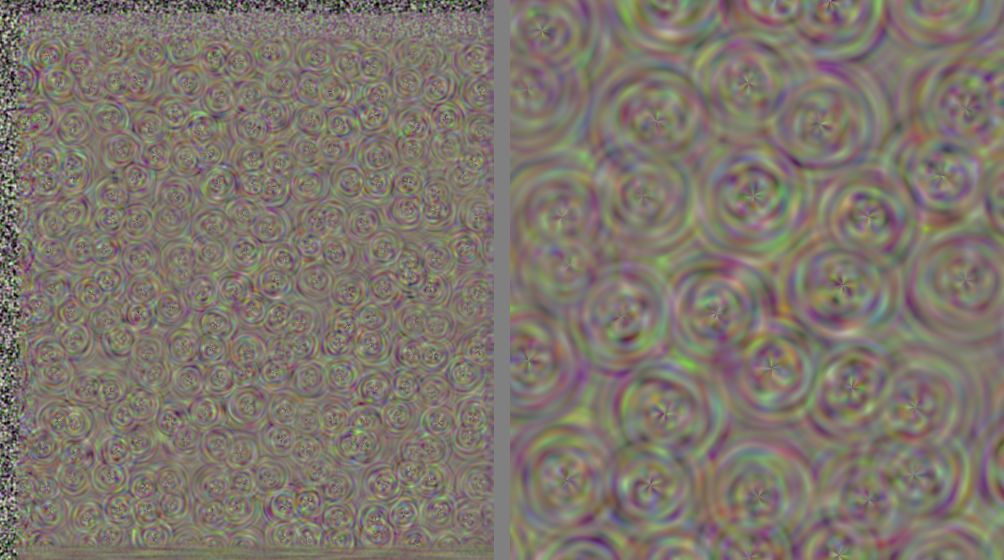
Left: the whole. Right: its middle third, enlarged.
Write a WebGL 2 fragment shader that draws this texture.

```glsl
#version 300 es
precision highp float;
precision highp int;

uniform vec2 u_resolution;
out vec4 fragColor;

vec3 hash3(ivec3 cell) {
  uvec3 v = uvec3(cell) * 1664525u + 1013904223u;
  v.x += v.y * v.z;
  v.y += v.z * v.x;
  v.z += v.x * v.y;
  v ^= v >> 16u;
  v.x += v.y * v.z;
  v.y += v.z * v.x;
  v.z += v.x * v.y;
  return vec3(v >> 8u) / 16777216.0;
}

float corner(ivec3 cell, vec3 offset, ivec3 step3) {
  vec3 gradient = normalize(hash3(cell + step3) * 2.0 - 0.999);
  return dot(gradient, offset - vec3(step3));
}

float gradientNoise(vec3 q) {
  ivec3 i = ivec3(floor(q));
  vec3 f = fract(q);
  vec3 s = f * f * f * (f * (f * 6.0 - 15.0) + 10.0);
  vec4 near = vec4(corner(i, f, ivec3(0, 0, 0)), corner(i, f, ivec3(1, 0, 0)),
                   corner(i, f, ivec3(0, 1, 0)), corner(i, f, ivec3(1, 1, 0)));
  vec4 far = vec4(corner(i, f, ivec3(0, 0, 1)), corner(i, f, ivec3(1, 0, 1)),
                  corner(i, f, ivec3(0, 1, 1)), corner(i, f, ivec3(1, 1, 1)));
  vec4 layer = mix(near, far, s.z);
  vec2 row = mix(layer.xz, layer.yw, s.x);
  return mix(row.x, row.y, s.y);
}

// Independent lightness, green-magenta and blue-orange signals
vec3 tripleNoise(vec3 q) {
  return vec3(gradientNoise(q), gradientNoise(q + vec3(71.3, 17.7, 43.1)),
              gradientNoise(q + vec3(23.9, 91.4, 137.6)));
}

// Broken concentric arcs around jittered centres, blended where they meet
vec3 swirls(vec2 p) {
  vec2 g = p / 0.058;
  ivec2 home = ivec2(floor(g));
  vec3 sum = vec3(0.0);
  float power = 0.004;
  for (int y = -1; y <= 1; y++) {
    for (int x = -1; x <= 1; x++) {
      ivec2 cell = home + ivec2(x, y);
      vec3 h = hash3(ivec3(cell, 7));
      vec2 d = g - vec2(cell) - 0.5 - (h.xy - 0.5) * 0.65;
      float r = length(d);
      float w = exp(-5.0 * r * r);
      if (w < 0.01) continue;
      vec2 dir = d / max(r, 0.001);
      sum += w * tripleNoise(vec3(dir * 1.4, r * 9.5) + h * 300.0);
      power += w * w;
    }
  }
  return sum * inversesqrt(power);
}

// Turns the three signals into a colour offset
vec3 tint(vec3 n) {
  return n.x * vec3(0.17, 0.15, 0.14) + n.y * vec3(0.02, 0.25, -0.04)
       + n.z * vec3(-0.09, 0.01, 0.15);
}

void main() {
  vec2 p = gl_FragCoord.xy / u_resolution.y;
  float right = u_resolution.x / u_resolution.y - p.x;
  float top = 1.0 - p.y;

  // Swirl field with patchy strength and sharper peaks
  vec3 n = swirls(p);
  n += 2.2 * n * n * n;
  float activity = 1.0 + 0.7 * gradientNoise(vec3(p * 16.0, 3.5));
  activity += 0.45 * exp(-p.x * 12.0) + 0.25 * exp(-top * 8.0);
  vec3 color = vec3(0.497, 0.465, 0.423) + tint(n) * activity;

  // Wobbling borders for the speckled margins
  float wobble = 0.012 * gradientNoise(vec3(p * 45.0, 9.5));
  vec3 speck = tripleNoise(vec3(p * 185.0, 20.5));
  vec3 grain = tint(speck);

  // Pale band under the top edge
  float pale = 1.0 - smoothstep(0.055, 0.085, top + wobble);
  color = mix(color, vec3(0.51, 0.48, 0.475) + grain * 1.5, pale * 0.85);

  // Rough coloured fringe, then the contrasty left strip and dark top strip
  float fringe = 1.0 - smoothstep(0.045, 0.085, p.x + wobble);
  color += grain * fringe * 0.8;
  float leftStrip = 1.0 - smoothstep(0.026, 0.038, p.x + wobble);
  color = mix(color, vec3(0.43, 0.43, 0.40) + grain * 1.5 + speck.x * 0.5, leftStrip);
  float topStrip = 1.0 - smoothstep(0.018, 0.028, top + wobble * 0.6);
  color = mix(color, vec3(0.38, 0.37, 0.36) + grain * 1.4 + speck.x * 0.4, topStrip);

  // Dashes along the right edge
  float rightStrip = 1.0 - smoothstep(0.008, 0.02, right);
  vec3 dashes = tripleNoise(vec3(p * vec2(70.0, 130.0), 50.5));
  color = mix(color, vec3(0.48, 0.42, 0.45) + tint(dashes) * 1.1, rightStrip * 0.8);

  // Flat streaks along the bottom edge
  float bottomStrip = 1.0 - smoothstep(0.018, 0.034, p.y + wobble * 0.5);
  vec3 streaks = tripleNoise(vec3(p * vec2(14.0, 170.0), 80.5));
  color = mix(color, vec3(0.47, 0.45, 0.38) + tint(streaks) * 0.8 + grain * 0.3,
              bottomStrip * 0.8 * (1.0 - leftStrip));

  fragColor = vec4(clamp(color, 0.0, 1.0), 1.0);
}
```
